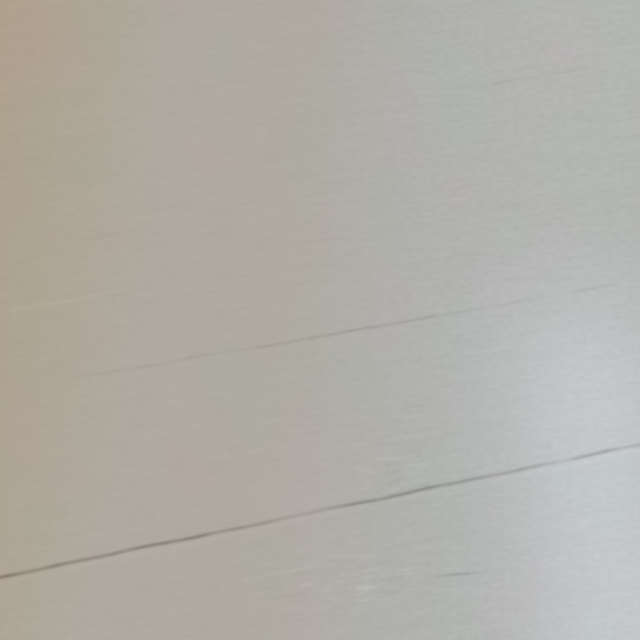
Give the GLSL for this texture, as a WebGL 1 fragment shader.

```glsl
precision highp float;
// Softly lit brushed board: a warm-to-cool gradient with a pale sheen at the right,
// fine slanted grain from stretched gradient noise, two thin broken seams and
// a few faint scratches.
uniform vec2 u_resolution;

vec2 gradientAt(vec2 cell) {
  vec2 h = fract(cell * vec2(0.1031, 0.1137));
  h += dot(h, h.yx + 33.33);
  float angle = 6.2832 * fract((h.x + h.y) * h.x * 7.31);
  return vec2(cos(angle), sin(angle));
}

// Gradient noise, roughly -0.7 to 0.7
float noise(vec2 p) {
  vec2 i = floor(p), f = p - i;
  vec2 u = f * f * f * (f * (f * 6.0 - 15.0) + 10.0);
  float a = dot(gradientAt(i), f);
  float b = dot(gradientAt(i + vec2(1, 0)), f - vec2(1, 0));
  float c = dot(gradientAt(i + vec2(0, 1)), f - vec2(0, 1));
  float d = dot(gradientAt(i + 1.0), f - 1.0);
  return mix(mix(a, b, u.x), mix(c, d, u.x), u.y);
}

// Soft line of given height and slope, fading out beyond the span
float streak(vec2 p, float height, float slope, float width, vec2 span) {
  float wobble = 0.003 * noise(vec2(p.x * 11.0, height * 50.0));
  float d = (p.y - height - slope * p.x + wobble) / width;
  float ends = smoothstep(span.x - 0.04, span.x + 0.04, p.x)
             * (1.0 - smoothstep(span.y - 0.04, span.y + 0.04, p.x));
  return exp(-d * d) * ends;
}

// Soft elliptical patch
float patchAt(vec2 p, vec2 center, vec2 radius) {
  vec2 d = (p - center) / radius;
  return exp(-dot(d, d));
}

vec3 boardColor(vec2 p) {
  float t = p.x - 0.16 * (p.y - 0.4) * (1.0 - p.x) + 0.03 * noise(p * 4.0);
  vec3 color = mix(vec3(0.68, 0.63, 0.55), vec3(0.686, 0.666, 0.63), smoothstep(-0.15, 0.27, t));
  color = mix(color, vec3(0.69, 0.695, 0.685), smoothstep(0.36, 0.74, t));

  // Sheen leans to the right as it descends
  float sheenX = 0.97 - 0.1 * p.y;
  float sheen = exp(-pow((p.x - sheenX) / 0.165, 2.0)) * (1.0 - smoothstep(0.36, 0.7, p.y));
  color += sheen * vec3(0.078, 0.087, 0.106);
  color += 0.022 * smoothstep(0.6, 0.95, p.x) * smoothstep(0.4, 0.75, p.y) * vec3(0.7, 0.75, 0.8);

  // Broad pink and green tints
  return color + 0.013 * noise(p * vec2(9.0, 6.0) + 31.0) * vec3(1.0, -0.6, 0.3);
}

void main() {
  vec2 p = gl_FragCoord.xy / u_resolution;
  vec3 color = boardColor(p);

  // Grain follows the slant, flatter towards the top
  vec2 g = vec2(p.x, p.y - mix(0.19, 0.11, p.y) * p.x);
  float grain = 0.45 * noise(g * vec2(16.0, 120.0) + 5.0)
              + 0.5 * noise(g * vec2(50.0, 190.0) + 17.0)
              + 0.35 * noise(g * vec2(5.0, 55.0) + 43.0);
  float speckle = noise(p * vec2(95.0, 130.0) + 71.0);
  float rough = smoothstep(0.4, 0.75, p.x);
  color += grain * mix(0.014, 0.020, rough) + speckle * mix(0.006, 0.015, rough);

  // Pale scuffs low in the middle
  float scuffArea = patchAt(p, vec2(0.56, 0.09), vec2(0.14, 0.05))
                  + patchAt(p, vec2(0.62, 0.26), vec2(0.06, 0.04));
  float scuff = noise(g * vec2(22.0, 100.0) + 88.0);
  color += scuffArea * (0.045 * smoothstep(0.1, 0.55, scuff) - 0.02 * smoothstep(0.15, 0.5, -scuff));

  // Seams, broken along their length by wear at two scales
  float wear = noise(vec2(p.x * 14.0, 3.5)) + 0.6 * noise(vec2(p.x * 43.0, 8.5));
  float lowerSeam = streak(p, 0.098, 0.207, 0.0032, vec2(-0.1, 1.1));
  float fade = 1.0 - 0.6 * patchAt(p, vec2(0.47, 0.2), vec2(0.08, 0.2));
  color -= lowerSeam * fade * max(0.0, 0.105 + 0.09 * wear) * vec3(0.95, 1.0, 1.0);
  color += 0.01 * streak(p, 0.09, 0.207, 0.005, vec2(-0.1, 1.1));
  float upperSeam = streak(p, 0.388, 0.174, 0.0026, vec2(0.12, 0.96));
  color -= upperSeam * max(0.0, 0.03 + 0.06 * wear) * mix(0.5, 1.0, smoothstep(0.3, 0.5, p.x));

  // Faint scratches
  color += 0.016 * streak(p, 0.512, 0.18, 0.0035, vec2(0.0, 0.18));
  color -= 0.07 * streak(p, 0.02, 0.115, 0.0026, vec2(0.69, 0.74));
  color -= 0.018 * streak(p, 0.742, 0.165, 0.0026, vec2(0.74, 0.93));
  color -= 0.014 * streak(p, 0.6, 0.19, 0.003, vec2(0.12, 0.2));

  gl_FragColor = vec4(clamp(color, 0.0, 1.0), 1.0);
}
```
